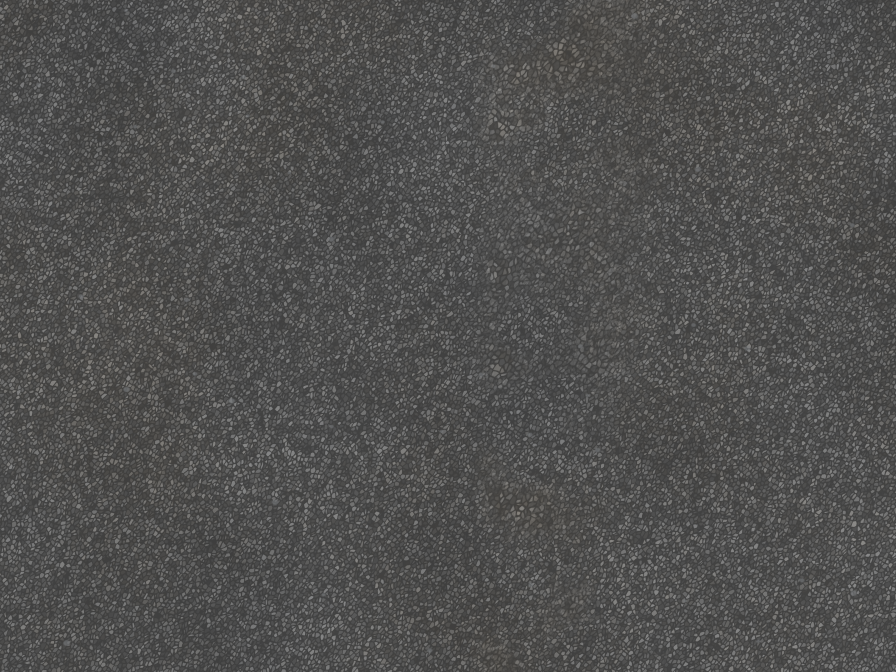
Give the GLSL for this texture, as a Shadertoy shader.

```glsl
// Weathered asphalt: fine packed stones in dark binder, with faint worn patches.

const float FINE_DENSITY = 166.0;    // stones per canvas height
const float COARSE_DENSITY = 128.0;
const float STONE_STRETCH = 1.4;     // length against width
const float STONE_ANGLE = 0.95;      // lean of the long axis, radians
const float JITTER = 0.95;
const float WARP = 0.35;             // irregularity of outlines, in stones
const float BINDER_LEVEL = 0.254;
const float STONE_LIFT_MIN = 0.04;
const float STONE_LIFT_MAX = 0.25;
const float GAP_MAX = 0.16;          // widest binder gap, in stones
const float PATCH_CONTRAST = 0.03;
const float PEBBLE_DENSITY = 13.0;
const float PEBBLE_CHANCE = 0.15;
const float LANE_START = 0.715;      // left edge of the coarse lane
const float LANE_END = 1.02;
const vec3 STONE_TINT = vec3(1.0, 1.0, 0.995);
const vec3 WARM_TINT = vec3(1.04, 1.0, 0.94);
const vec3 COOL_TINT = vec3(0.99, 1.0, 1.02);
const vec3 PEBBLE_COLOR = vec3(0.47, 0.48, 0.49);
const int SAMPLES = 2;               // per axis

vec3 hash3(vec2 p) {
    vec3 q = fract(p.xyx * vec3(0.1031, 0.1030, 0.0973));
    q += dot(q, q.yxz + 33.33);
    return fract((q.xxy + q.yzz) * q.zyx);
}

float valueNoise(vec2 p) {
    vec2 cell = floor(p);
    vec2 f = fract(p);
    f = f * f * (3.0 - 2.0 * f);
    float low = mix(hash3(cell).x, hash3(cell + vec2(1, 0)).x, f.x);
    float high = mix(hash3(cell + vec2(0, 1)).x, hash3(cell + vec2(1, 1)).x, f.x);
    return mix(low, high, f.y);
}

float fbm(vec2 p) {
    float sum = 0.0;
    float weight = 0.5;
    for (int i = 0; i < 4; i++) {
        sum += weight * valueNoise(p);
        p = mat2(1.6, 1.2, -1.2, 1.6) * p + 7.3;
        weight *= 0.5;
    }
    return sum / 0.9375;
}

// Leaning Voronoi stones: x is the brightness lift, y a random hue.
vec2 stones(vec2 uv, float density) {
    float c = cos(STONE_ANGLE);
    float s = sin(STONE_ANGLE);
    vec2 p = mat2(c, -s, s, c) * uv * density;
    p *= vec2(inversesqrt(STONE_STRETCH), sqrt(STONE_STRETCH));
    p += WARP * (vec2(valueNoise(p * 1.3), valueNoise(p * 1.3 + 37.0)) - 0.5);
    vec2 cell = floor(p);
    float nearest = 9.0;
    float second = 9.0;
    vec3 nearestRnd = vec3(0.0);
    for (int y = -1; y <= 1; y++) {
        for (int x = -1; x <= 1; x++) {
            vec2 id = cell + vec2(x, y);
            vec3 rnd = hash3(id + density);
            float d = length(id + 0.5 + JITTER * (rnd.xy - 0.5) - p);
            if (d < nearest) {
                second = nearest;
                nearest = d;
                nearestRnd = rnd;
            } else {
                second = min(second, d);
            }
        }
    }
    float gap = GAP_MAX * fract(nearestRnd.y * 13.0);
    float body = smoothstep(gap, gap + 0.38, second - nearest);
    float shade = pow(nearestRnd.z, 1.3);
    return vec2(body * mix(STONE_LIFT_MIN, STONE_LIFT_MAX, shade), fract(nearestRnd.x * 7.0));
}

// Coverage of the rare larger pebbles.
float pebbles(vec2 uv, float pixel) {
    vec2 p = uv * PEBBLE_DENSITY;
    vec2 id = floor(p);
    vec3 rnd = hash3(id + 51.0);
    vec2 offset = (fract(p) - 0.2 - 0.6 * rnd.xy) / PEBBLE_DENSITY;
    float radius = mix(0.0025, 0.005, fract(rnd.z * 17.0));
    float d = length(offset * vec2(1.0, 1.2)) - radius;
    return step(rnd.z, PEBBLE_CHANCE) * (1.0 - smoothstep(-pixel, pixel, d));
}

vec3 asphalt(vec2 uv, float pixel) {
    // Broad wear, and a lane with coarser, warmer stone
    float wear = fbm(uv * 6.0 + 3.0) - 0.5;
    float lane = smoothstep(LANE_START - 0.02, LANE_START + 0.03, uv.x)
               * (1.0 - smoothstep(LANE_START + 0.1, LANE_END, uv.x));
    float coarse = lane * smoothstep(0.42, 0.66, fbm(uv * vec2(5.0, 7.0) + 19.0));
    float hue = fbm(uv * 5.0 + 41.0) - 0.5;

    vec2 grain = mix(stones(uv, FINE_DENSITY), stones(uv, COARSE_DENSITY), coarse);
    float gain = 1.0 + 0.4 * wear + 0.08 * coarse;
    float level = BINDER_LEVEL + grain.x * gain + PATCH_CONTRAST * wear;

    // Slight colour drift over patches and between stones
    float warmth = clamp(0.5 * coarse + 1.2 * hue + 0.5 * (grain.y - 0.5), -1.0, 1.0);
    vec3 tint = mix(STONE_TINT, WARM_TINT, max(warmth, 0.0));
    tint = mix(tint, COOL_TINT, max(-warmth, 0.0));
    return mix(level * tint, PEBBLE_COLOR, 0.6 * pebbles(uv, pixel));
}

void mainImage(out vec4 fragColor, in vec2 fragCoord) {
    float pixel = 1.0 / iResolution.y;
    vec3 color = vec3(0.0);
    for (int y = 0; y < SAMPLES; y++) {
        for (int x = 0; x < SAMPLES; x++) {
            vec2 offset = (vec2(x, y) + 0.5) / float(SAMPLES) - 0.5;
            color += asphalt((fragCoord + offset) * pixel, pixel);
        }
    }
    fragColor = vec4(color / float(SAMPLES * SAMPLES), 1.0);
}
```
